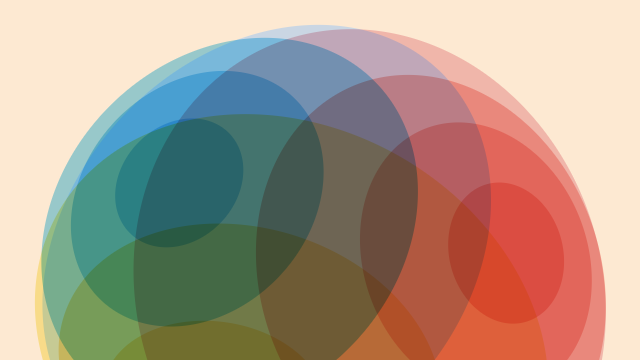
A Shadertoy shader for this background:

```glsl
// Three nested families of translucent ellipses (blue, red, olive) overlap
// into a dome on warm cream paper. Each ellipse is a leaning quadratic form
// whose ink multiplies whatever lies beneath it.

const vec3 PAPER = vec3(0.992, 0.914, 0.824);

// Approximate signed distance to an ellipse given by the half size of its
// bounding box; lean in (-1, 1) tips it right (positive) or left (negative).
float leaningEllipse(vec2 p, vec2 center, vec2 halfSize, float lean) {
    vec2 u = (p - center) / halfSize;
    float scale = 1.0 / (1.0 - lean * lean);
    float form = (dot(u, u) - 2.0 * lean * u.x * u.y) * scale;
    vec2 slope = 2.0 * (u - lean * u.yx) * scale / halfSize;
    return (form - 1.0) / max(length(slope), 1e-3);
}

// Lays one sheet of ink over a colour with a one-pixel soft edge.
vec3 layInk(vec3 under, vec3 ink, float dist, float pixel) {
    float coverage = clamp(0.5 - dist / pixel, 0.0, 1.0);
    return under * mix(vec3(1.0), ink, coverage);
}

// Stacks a family from its outermost ellipse inwards.
// Each oval holds the center (xy) and the half size (zw).
vec3 layFamily(vec3 color, vec2 p, float pixel, int count, vec4 ovals[4],
               vec4 leans, vec3 outerInk, vec3 innerInk) {
    for (int i = 0; i < count; i++) {
        float dist = leaningEllipse(p, ovals[i].xy, ovals[i].zw, leans[i]);
        color = layInk(color, i == 0 ? outerInk : innerInk, dist, pixel);
    }
    return color;
}

void mainImage(out vec4 fragColor, in vec2 fragCoord) {
    // Centered coordinates, one unit per canvas height
    vec2 p = (fragCoord - 0.5 * iResolution.xy) / iResolution.y;
    float pixel = 1.0 / iResolution.y;

    vec4 blueOvals[4] = vec4[4](
        vec4(-0.148, -0.201, 0.623, 0.632),
        vec4(-0.251, -0.130, 0.523, 0.525),
        vec4(-0.341, -0.052, 0.351, 0.355),
        vec4(-0.391, -0.008, 0.178, 0.179));
    vec4 redOvals[4] = vec4[4](
        vec4(0.138, -0.310, 0.656, 0.729),
        vec4(0.308, -0.275, 0.486, 0.567),
        vec4(0.433, -0.222, 0.322, 0.382),
        vec4(0.517, -0.203, 0.161, 0.196));
    // The olive family uses only its first three ovals
    vec4 oliveOvals[4] = vec4[4](
        vec4(-0.079, -0.456, 0.713, 0.639),
        vec4(-0.194, -0.542, 0.532, 0.421),
        vec4(-0.292, -0.611, 0.310, 0.220),
        vec4(0.0));

    vec3 color = PAPER;
    color = layFamily(color, p, pixel, 4, blueOvals,
                      vec4(0.23, 0.186, 0.21, 0.20),
                      vec3(0.80, 0.92, 1.08), vec3(0.60, 0.86, 0.96));
    color = layFamily(color, p, pixel, 4, redOvals,
                      vec4(-0.08, -0.13, -0.15, -0.12),
                      vec3(0.95, 0.78, 0.81), vec3(0.97, 0.75, 0.73));
    color = layFamily(color, p, pixel, 3, oliveOvals,
                      vec4(-0.18, -0.165, -0.10, 0.0),
                      vec3(0.98, 0.94, 0.65), vec3(1.0, 0.90, 0.63));

    fragColor = vec4(clamp(color, 0.0, 1.0), 1.0);
}
```
